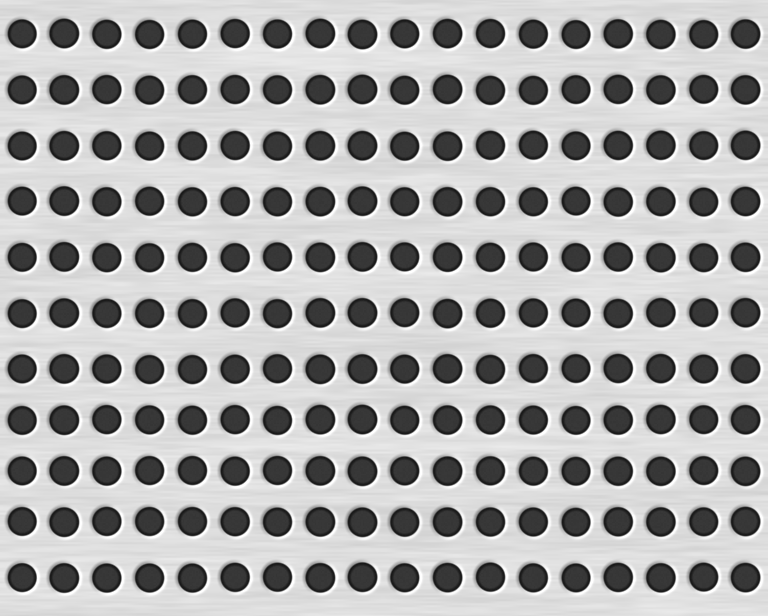
A Shadertoy shader for this texture:

```glsl
// Brushed metal sheet perforated by 18 columns and 11 rows of dark round holes.

float hash(vec2 p) {
    vec3 q = fract(p.xyx * 0.1031);
    q += dot(q, q.yzx + 33.33);
    return fract((q.x + q.y) * q.z);
}

float valueNoise(vec2 p) {
    vec2 cell = floor(p), f = fract(p);
    f = f * f * (3.0 - 2.0 * f);
    return mix(mix(hash(cell), hash(cell + vec2(1, 0)), f.x),
               mix(hash(cell + vec2(0, 1)), hash(cell + vec2(1, 1)), f.x), f.y);
}

// Grain drawn out along x, from broad bands to fine scratches
float brushedMetal(vec2 p) {
    float bands = valueNoise(p * vec2(2.0, 32.0)) - 0.5;
    float streaks = valueNoise(p * vec2(9.0, 150.0) + 17.0) - 0.5;
    float scratches = valueNoise(p * vec2(32.0, 390.0) + 51.0) - 0.5;
    return 0.867 + 0.035 * bands + 0.045 * streaks + 0.045 * scratches;
}

// Row heights counted from the top; the pitch tightens for three lower rows
float rowHeight(float row) {
    return 0.7578 - 0.0727 * row + 0.0064 * clamp(row - 6.0, 0.0, 3.0);
}

void mainImage(out vec4 fragColor, in vec2 fragCoord) {
    vec2 p = fragCoord / iResolution.x;
    float pixel = 1.0 / iResolution.x;

    // Nearest hole
    float column = clamp(round((p.x - 0.0286) / 0.05545), 0.0, 17.0);
    float row = 0.0;
    for (float i = 1.0; i < 11.0; i++)
        if (abs(p.y - rowHeight(i)) < abs(p.y - rowHeight(row))) row = i;

    // Slight drift of each column and row
    vec2 drift = vec2(hash(vec2(column, 3.0)), hash(vec2(column, row + 20.0))) - 0.5;
    vec2 offset = p - vec2(0.0286 + 0.05545 * column, rowHeight(row)) - 0.0014 * drift;
    float radius = 0.0191 + 0.0006 * (hash(vec2(column, 71.0)) - 0.5);
    float d = length(offset) - radius;
    float facing = dot(offset, vec2(0.88, -0.47)) / max(length(offset), 0.0001);

    // Soft shadow at upper left, bright bevel at lower right
    float shade = brushedMetal(p);
    shade *= 1.0 - 0.36 * max(-facing, 0.0) * (1.0 - smoothstep(0.0, 0.006, d));
    float bevel = (d - 0.002) / 0.0024;
    shade += 0.14 * smoothstep(-0.2, 0.8, facing) * exp(-bevel * bevel);

    // Dark hole with a darker inner rim
    float hole = mix(0.215, 0.1, smoothstep(-0.0058, -0.0015, d));
    hole += 0.012 * (hash(floor(p * 512.0)) - 0.5);
    float blur = max(0.0013, pixel);
    shade = mix(hole, shade, smoothstep(-blur, blur, d));

    fragColor = vec4(vec3(clamp(shade, 0.0, 1.0)), 1.0);
}
```
